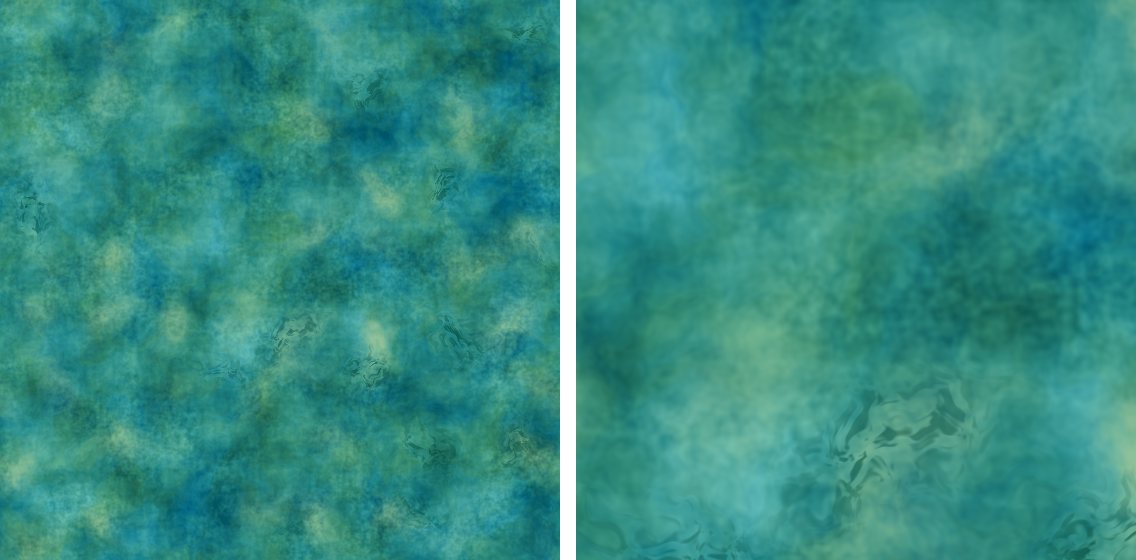
Left, the full canvas; right, a detail of the centre.
Reproduce this texture procedurally as a WebGL 2 fragment shader.

```glsl
#version 300 es
precision highp float;
// Mottled teal dye wash: layered wrapping gradient noise sets tone and hue,
// scattered soft ellipses add pale blooms, and others hold dark speckles.
// Every lattice is wrapped at a whole number of cells, so the square tiles.
uniform vec2 u_resolution;
out vec4 fragColor;

const vec3 DEEP  = vec3(0.02, 0.34, 0.36);
const vec3 TEAL  = vec3(0.15, 0.53, 0.49);
const vec3 LIGHT = vec3(0.35, 0.70, 0.64);
const vec3 PALE  = vec3(0.60, 0.77, 0.59);
const vec3 MOSS  = vec3(0.02, 0.31, 0.26);
const vec3 GREEN_SHIFT = vec3(0.022, 0.003, -0.033);
const float TAU = 6.2831853;

// Integer hash of a lattice cell and a seed, giving two values in 0..1.
vec2 hash2(vec2 cell, float seed) {
  uvec3 v = uvec3(uvec2(cell), uint(seed)) * 1664525u + 1013904223u;
  v.x += v.y * v.z; v.y += v.z * v.x; v.z += v.x * v.y;
  v ^= v >> 16u;
  v.x += v.y * v.z; v.y += v.z * v.x;
  return vec2(v.xy >> 8u) / 16777216.0;
}

float cornerSlope(vec2 cell, vec2 offset, vec2 freq, float seed) {
  float angle = TAU * hash2(mod(cell, freq), seed).x;
  return dot(vec2(cos(angle), sin(angle)), offset);
}

// Wrapping gradient noise, scaled to a spread of about one.
float noise(vec2 uv, vec2 freq, float seed) {
  vec2 p = uv * freq;
  vec2 i = floor(p), f = p - i;
  vec2 w = f * f * f * (f * (f * 6.0 - 15.0) + 10.0);
  vec2 e = vec2(1.0, 0.0);
  float low = mix(cornerSlope(i, f, freq, seed),
                  cornerSlope(i + e.xy, f - e.xy, freq, seed), w.x);
  float high = mix(cornerSlope(i + e.yx, f - e.yx, freq, seed),
                   cornerSlope(i + e.xx, f - e.xx, freq, seed), w.x);
  return 4.5 * mix(low, high, w.y);
}

// Octaves at doubling frequency, normalised to keep the same spread.
float fbm(vec2 uv, float freq, int octaves, float gain, float seed) {
  float sum = 0.0, power = 0.0, amp = 1.0;
  for (int k = 0; k < octaves; k++) {
    sum += amp * noise(uv, vec2(freq), seed + float(k));
    power += amp * amp;
    amp *= gain;
    freq *= 2.0;
  }
  return sum / sqrt(power);
}

// Soft turned ellipses, one per cell; those below the cutoff stay empty.
float blooms(vec2 uv, float count, float cutoff, float seed) {
  vec2 p = uv * count;
  vec2 base = floor(p);
  float sum = 0.0;
  for (int y = -1; y <= 1; y++) {
    for (int x = -1; x <= 1; x++) {
      vec2 cell = base + vec2(x, y);
      vec2 id = mod(cell, count);
      vec2 shape = hash2(id, seed + 1.0);
      vec2 d = p - cell - mix(vec2(0.2), vec2(0.8), hash2(id, seed));
      float angle = TAU * shape.x;
      vec2 axis = vec2(cos(angle), sin(angle));
      vec2 q = vec2(dot(d, axis), dot(d, vec2(-axis.y, axis.x)));
      q /= vec2(mix(0.26, 0.42, shape.y), 0.23);
      float strength = smoothstep(cutoff, 1.0, hash2(id, seed + 2.0).x);
      sum += strength * exp(-dot(q, q));
    }
  }
  return min(sum, 1.0);
}

void main() {
  vec2 uv = gl_FragCoord.xy / u_resolution;
  vec2 warp = vec2(fbm(uv, 9.0, 4, 0.6, 11.0), fbm(uv, 9.0, 4, 0.6, 21.0));
  vec2 bent = uv + 0.009 * warp;

  // Cloudy tone, with fine grain that comes and goes and faint fibres.
  float cloud = fbm(uv + 0.004 * warp, 6.0, 6, 0.68, 31.0);
  float grain = fbm(uv, 90.0, 2, 0.8, 41.0);
  float roughness = smoothstep(-0.8, 1.6, fbm(uv, 7.0, 3, 0.6, 51.0));
  float fibres = noise(uv, vec2(110.0, 14.0), 61.0)
               + noise(uv, vec2(14.0, 110.0), 62.0);
  float tone = 0.49 + 0.165 * cloud
             + mix(0.015, 0.065, roughness) * grain + 0.014 * fibres;

  vec3 colour = mix(DEEP, TEAL, clamp(tone * 2.0, 0.0, 1.0));
  colour = mix(colour, LIGHT, clamp(tone * 2.0 - 1.0, 0.0, 1.3));
  colour += GREEN_SHIFT * fbm(bent, 7.0, 4, 0.7, 71.0);

  // Pale blooms, broken up by the cloud and the grain.
  float bloom = blooms(bent, 8.0, 0.3, 81.0);
  float bloomCover = bloom * (0.62 + 0.10 * cloud + 0.06 * grain);
  colour = mix(colour, PALE, clamp(bloomCover, 0.0, 0.85));

  // Dark mossy speckles gathered in patches.
  float patches = blooms(bent, 7.0, 0.4, 91.0);
  float speckle = smoothstep(-0.3, 1.3, fbm(bent, 56.0, 3, 0.8, 101.0));
  colour = mix(colour, MOSS, 0.75 * patches * speckle);

  fragColor = vec4(clamp(colour, 0.0, 1.0), 1.0);
}
```
